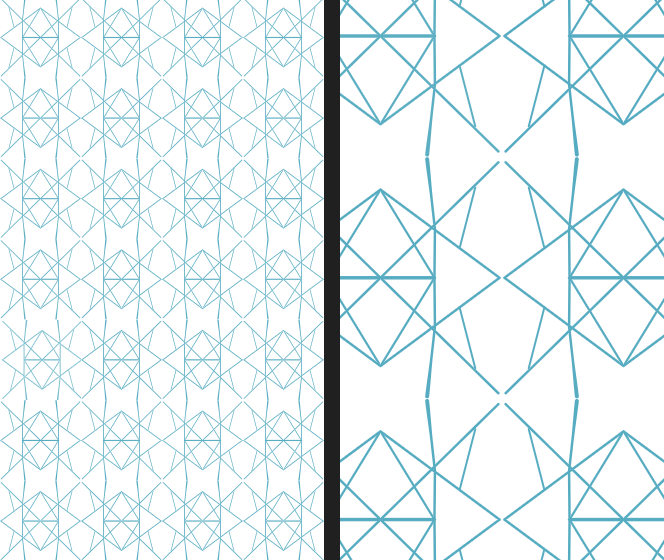
Left, the full canvas; right, a detail of the centre.
Give the GLSL for this pattern, as a WebGL 1 fragment shader.

```glsl
precision mediump float;
uniform vec2 u_resolution;

float hash(vec2 p) {
  return fract(sin(dot(p, vec2(127.1, 311.7))) * 43758.5453);
}

float segmentDistance(vec2 p, vec2 a, vec2 b) {
  vec2 ab = b - a;
  return length(p - a - ab * clamp(dot(p - a, ab) / dot(ab, ab), 0.0, 1.0));
}

// Share of a pixel covered by a line of the given half width
float stroke(vec2 p, vec2 a, vec2 b, float halfWidth, float pixel) {
  float d = segmentDistance(p, a, b);
  float covered = min(halfWidth, d + 0.5 * pixel) - max(-halfWidth, d - 0.5 * pixel);
  return clamp(covered / pixel, 0.0, 1.0);
}

// One faceted star, mirrored about both axes
float starMotif(vec2 p, float halfWidth, float pixel) {
  vec2 q = abs(p);
  vec2 apex = vec2(0.0, 0.363);
  vec2 waist = vec2(0.222, 0.0);
  vec2 shoulder = vec2(0.224, 0.2);

  // Outer points and long diagonals
  float ink = stroke(q, vec2(0.49, 0.0), apex, halfWidth, pixel);
  ink = max(ink, stroke(q, vec2(0.0), vec2(0.485, 0.475), halfWidth, pixel));

  // Inner rhombus and heavier crossbar
  ink = max(ink, stroke(q, apex, waist, halfWidth * 0.9, pixel));
  ink = max(ink, stroke(q, vec2(0.0), waist, halfWidth * 1.4, pixel));

  // Bent uprights, swelling towards their ends
  float swell = 1.0 + 0.6 * smoothstep(0.32, 0.49, q.y);
  ink = max(ink, stroke(q, waist, shoulder, halfWidth, pixel));
  ink = max(ink, stroke(q, shoulder, vec2(0.192, 0.488), halfWidth * swell, pixel));

  // Fine side struts
  return max(ink, stroke(q, vec2(0.325, 0.12), vec2(0.39, 0.372), halfWidth * 0.8, pixel));
}

void main() {
  // Four columns, with rows counted from the top
  float pixel = 4.0 / u_resolution.x;
  vec2 grid = vec2(gl_FragCoord.x, u_resolution.y - gl_FragCoord.y) * pixel;
  grid.y = grid.y / 0.995 + 0.035;
  vec2 cell = floor(grid);
  vec2 p = (fract(grid) - 0.5) * vec2(1.0, 0.995);

  // A single tile is misprinted: nudged right and paler
  float misprint = 1.0 - step(0.5, distance(cell, vec2(0.0, 4.0)));
  p.x -= 0.02 * misprint;

  float strength = (0.94 + 0.06 * hash(cell)) * (1.0 - 0.2 * misprint);
  float ink = starMotif(p, 0.0051 + 0.0008 * misprint, pixel) * strength;

  vec3 paper = vec3(1.0);
  vec3 teal = vec3(0.33, 0.67, 0.755);
  gl_FragColor = vec4(mix(paper, teal, ink), 1.0);
}
```
